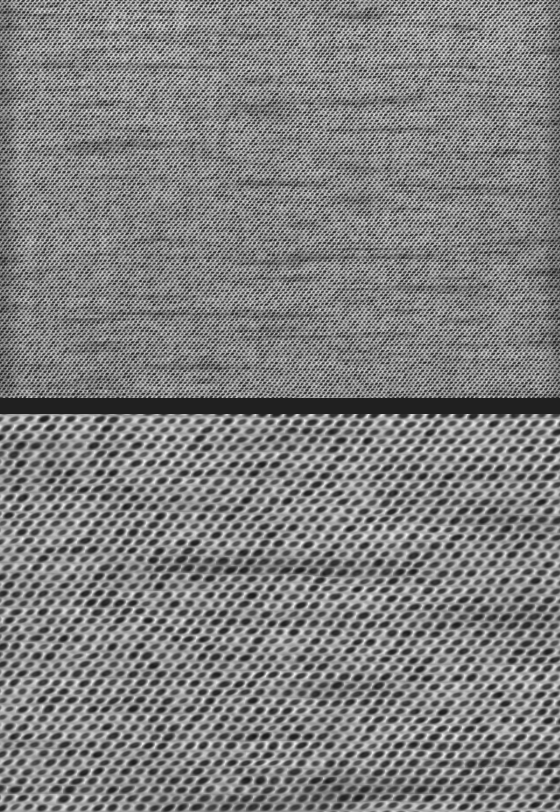
Top, the full canvas; bottom, a detail of the centre.
This texture is drawn by a Shadertoy shader. Its source:

```glsl
// Grey plain-weave cloth with staggered soft gaps, faint weft streaks and rare pale flecks.

const vec2 WEAVE_COUNT = vec2(120.0, 136.0); // gaps across, thread rows down
const vec2 FLECK_GRID = vec2(60.0, 42.0);
const vec3 GAP_COLOUR = vec3(0.13);
const vec3 THREAD_COLOUR = vec3(0.62);
const vec3 SHEEN_COLOUR = vec3(0.83);
const int SAMPLES = 3;

float hash(vec2 p) {
    vec3 q = fract(p.xyx * vec3(0.1031, 0.1030, 0.0973));
    q += dot(q, q.yzx + 33.33);
    return fract((q.x + q.y) * q.z);
}

float noise(vec2 p) {
    vec2 cell = floor(p);
    vec2 f = fract(p);
    f = f * f * (3.0 - 2.0 * f);
    float low = mix(hash(cell), hash(cell + vec2(1.0, 0.0)), f.x);
    float high = mix(hash(cell + vec2(0.0, 1.0)), hash(cell + vec2(1.0)), f.x);
    return mix(low, high, f.y);
}

// Mask of a slanted ellipse centred on zero, fading over the given softness
float slantedEllipse(vec2 p, vec2 radius, float slant, float softness) {
    p.x -= slant * p.y;
    return 1.0 - smoothstep(1.0 - softness, 1.0 + softness, length(p / radius));
}

// Darker stretches that run along the weft
float slub(vec2 uv, float row) {
    float broad = noise(vec2(uv.x * 6.0, row * 0.37));
    float fine = noise(vec2(uv.x * 11.0 + 31.0, row * 0.9 + 17.0));
    return smoothstep(0.5, 1.0, 0.5 * broad + 0.5 * fine);
}

// Rare pale lint
float fleck(vec2 uv) {
    vec2 p = uv * FLECK_GRID;
    vec2 cell = floor(p);
    vec2 centre = 0.3 + 0.4 * vec2(hash(cell + 5.0), hash(cell + 9.0));
    float present = step(0.995, hash(cell + 71.0));
    return present * slantedEllipse(fract(p) - centre, vec2(0.2, 0.15), 0.4, 0.5);
}

vec3 weave(vec2 uv) {
    // Gentle drift and fine unevenness of the threads
    vec2 p = uv * WEAVE_COUNT;
    p.x += 0.5 * noise(uv * vec2(4.0, 9.0)) + 0.25 * noise(p * 0.6 + 40.0);
    p.y += 0.9 * noise(uv * vec2(5.0, 4.0) + 23.0) + 0.3 * noise(p * 0.5 + 90.0);

    // Every other row shifts by half a repeat
    float row = floor(p.y);
    p.x += 0.5 * mod(row, 2.0);
    vec2 cell = vec2(floor(p.x), row);
    vec2 q = fract(p) - 0.5;
    float variation = hash(cell + 3.0) - 0.5;
    float dark = slub(uv, row);

    // Lit crown of the thread, then the slanted gap beside it
    vec2 crown = vec2(abs(q.x) - 0.5, q.y - 0.08);
    float sheen = slantedEllipse(crown, vec2(0.3, 0.36), 0.25, 0.6);
    vec3 colour = mix(THREAD_COLOUR, SHEEN_COLOUR, sheen * (0.9 + 0.5 * variation));
    vec2 gapSize = vec2(0.33, 0.35) * (1.0 + 0.3 * variation + 0.15 * dark);
    float gap = slantedEllipse(q, gapSize, 0.45, 0.55);
    colour = mix(colour, GAP_COLOUR, gap * (0.82 + 0.3 * variation));

    // Tone of individual weft rows and warp columns
    float rowTone = noise(vec2(uv.x * 14.0, row * 1.7 + 50.0)) - 0.5;
    float columnTone = noise(vec2(uv.x * 60.0, uv.y * 3.0 + 80.0)) - 0.5;
    colour *= 1.0 + 0.14 * rowTone + 0.06 * columnTone - 0.2 * dark;
    return mix(colour, vec3(0.84), 0.5 * fleck(uv));
}

// Broad light, darker at the side edges and brighter near the top
float lighting(vec2 uv) {
    float side = min(uv.x, 1.0 - uv.x);
    float edge = mix(0.8, 1.0, smoothstep(0.0, 0.04, side));
    float patches = 0.98 + 0.06 * noise(uv * vec2(4.0, 3.0) + 11.0);
    return edge * patches * mix(1.0, 1.06, smoothstep(0.5, 1.0, uv.y));
}

void mainImage(out vec4 fragColor, in vec2 fragCoord) {
    // Average a small grid of samples to smooth the fine threads
    vec3 sum = vec3(0.0);
    for (int y = 0; y < SAMPLES; y++) {
        for (int x = 0; x < SAMPLES; x++) {
            vec2 offset = (vec2(x, y) + 0.5) / float(SAMPLES) - 0.5;
            sum += weave((fragCoord + offset) / iResolution.xy);
        }
    }
    vec3 colour = sum / float(SAMPLES * SAMPLES);

    // Fine fibre grain
    vec2 uv = fragCoord / iResolution.xy;
    colour += 0.1 * (noise(uv * vec2(390.0, 310.0)) - 0.5);
    fragColor = vec4(clamp(colour * lighting(uv), 0.0, 1.0), 1.0);
}
```
